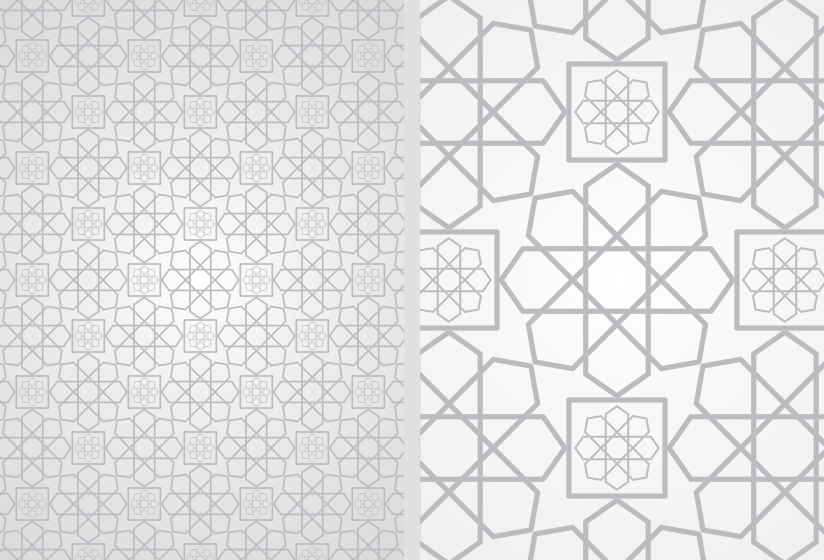
Left, the full canvas; right, a detail of the centre.
This pattern is drawn by a WebGL 1 fragment shader. Its source:

```glsl
precision highp float;

uniform vec2 u_resolution;

// Lengths of the motif are in cells; the canvas is CELLS_HIGH cells tall.
const float CELLS_HIGH = 10.0;
const vec2 PATTERN_SHIFT = vec2(-0.003, 0.0);
const float BAND_OFFSET = 0.186;
const float PETAL_SHOULDER = 0.56;
const float PETAL_TIP = 0.69;
const float FRAME_HALF = 0.286;
const float ROSETTE_SCALE = 0.36;
const float LINE_WIDTH = 0.031;
const float ROSETTE_WIDTH = 0.012;
const float GLOW_RADIUS = 0.62;
const float GLOW_POWER = 0.8;
const vec3 GLOW_COLOR = vec3(1.0);
const vec3 EDGE_COLOR = vec3(0.85, 0.853, 0.86);
const vec3 LINE_COLOR = vec3(0.735, 0.737, 0.75);

float segmentDistance(vec2 p, vec2 a, vec2 b) {
  vec2 ab = b - a;
  float t = clamp(dot(p - a, ab) / dot(ab, ab), 0.0, 1.0);
  return length(p - a - ab * t);
}

// One straight band and its pointed end, in the positive quadrant
float petalDistance(vec2 p) {
  vec2 shoulder = vec2(PETAL_SHOULDER, BAND_OFFSET);
  float band = segmentDistance(p, vec2(0.0, BAND_OFFSET), shoulder);
  float tip = segmentDistance(p, shoulder, vec2(PETAL_TIP, 0.0));
  return min(band, tip);
}

// Eight interlaced bands with eight hexagonal petals
float starDistance(vec2 p) {
  float d = 10.0;
  for (int turn = 0; turn < 2; turn++) {
    vec2 q = abs(p);
    d = min(d, min(petalDistance(q), petalDistance(q.yx)));
    p = vec2(p.x - p.y, p.x + p.y) * sqrt(0.5);
  }
  return d;
}

float frameDistance(vec2 p) {
  vec2 d = abs(p) - FRAME_HALF;
  float box = length(max(d, 0.0)) + min(max(d.x, d.y), 0.0);
  return abs(box);
}

// Position relative to the nearest point of the diagonal lattice
vec2 latticeLocal(vec2 p) {
  vec2 diagonal = vec2(p.x + p.y, p.x - p.y) * 0.5;
  diagonal = fract(diagonal + 0.5) - 0.5;
  return vec2(diagonal.x + diagonal.y, diagonal.x - diagonal.y);
}

// Share of a pixel covered by a line of the given width
float lineCoverage(float d, float width, float pixel) {
  float near = max(d - 0.5 * pixel, -0.5 * width);
  float far = min(d + 0.5 * pixel, 0.5 * width);
  return clamp((far - near) / pixel, 0.0, 1.0);
}

void main() {
  vec2 centered = (gl_FragCoord.xy - 0.5 * u_resolution) / u_resolution.y;
  vec2 p = (centered - PATTERN_SHIFT) * CELLS_HIGH;
  float pixel = CELLS_HIGH / u_resolution.y;

  // Stars alternate with framed rosettes
  vec2 starLocal = latticeLocal(p);
  vec2 frameLocal = latticeLocal(p + vec2(1.0, 0.0));
  float bold = min(starDistance(starLocal), frameDistance(frameLocal));
  float fine = starDistance(frameLocal / ROSETTE_SCALE) * ROSETTE_SCALE;
  float ink = max(lineCoverage(bold, LINE_WIDTH, pixel),
                  lineCoverage(fine, ROSETTE_WIDTH, pixel));

  // Soft glow behind the lines
  float falloff = clamp(length(centered) / GLOW_RADIUS, 0.0, 1.0);
  vec3 ground = mix(GLOW_COLOR, EDGE_COLOR, pow(falloff, GLOW_POWER));

  gl_FragColor = vec4(mix(ground, LINE_COLOR, ink), 1.0);
}
```
